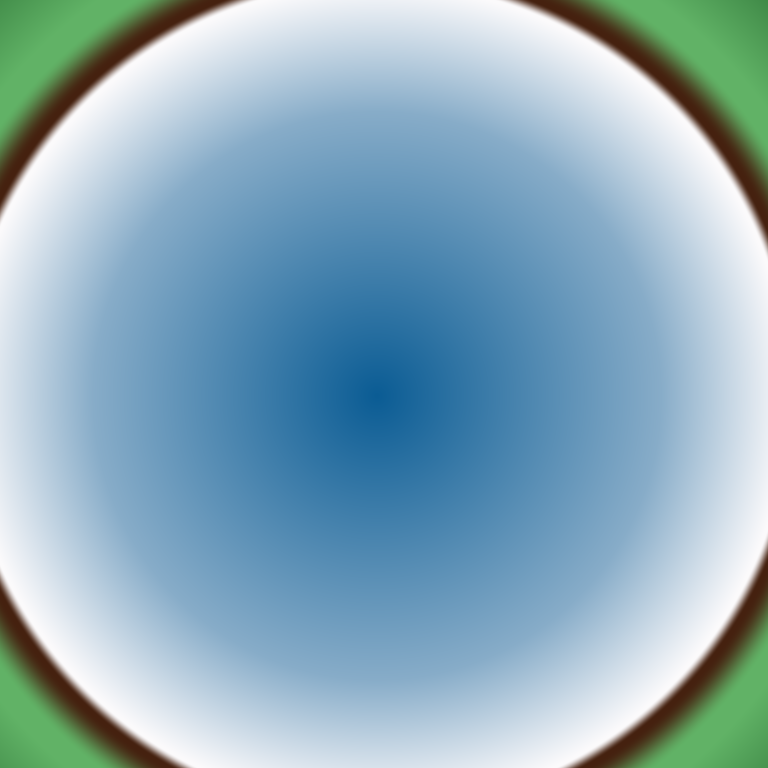
This background is drawn by a WebGL 1 fragment shader. Its source:

```glsl
precision highp float;

uniform vec2 u_resolution;

// Position of x between two radii, clamped to 0..1
float ramp(float inner, float outer, float x) {
    return clamp((x - inner) / (outer - inner), 0.0, 1.0);
}

void main() {
    vec2 uv = gl_FragCoord.xy / u_resolution;
    float radius = length(uv - vec2(0.491, 0.4845));

    // Blue disc fading to a pale rim
    vec3 deepBlue = vec3(0.04, 0.36, 0.58);
    vec3 paleBlue = vec3(0.53, 0.675, 0.785);
    vec3 rimWhite = vec3(0.985, 0.98, 0.985);
    vec3 color = mix(deepBlue, paleBlue, ramp(0.0, 0.37, radius));
    color = mix(color, rimWhite, ramp(0.37, 0.535, radius));

    // Dark brown ring with a soft outer glow
    vec3 ringBrown = vec3(0.27, 0.13, 0.06);
    color = mix(color, ringBrown, smoothstep(0.537, 0.553, radius));

    // Green surround, darker toward the corners
    vec3 leafGreen = vec3(0.38, 0.70, 0.40);
    vec3 shadeGreen = vec3(0.25, 0.54, 0.28);
    color = mix(color, leafGreen, smoothstep(0.556, 0.606, radius));
    color = mix(color, shadeGreen, ramp(0.63, 0.725, radius));

    gl_FragColor = vec4(color, 1.0);
}
```
